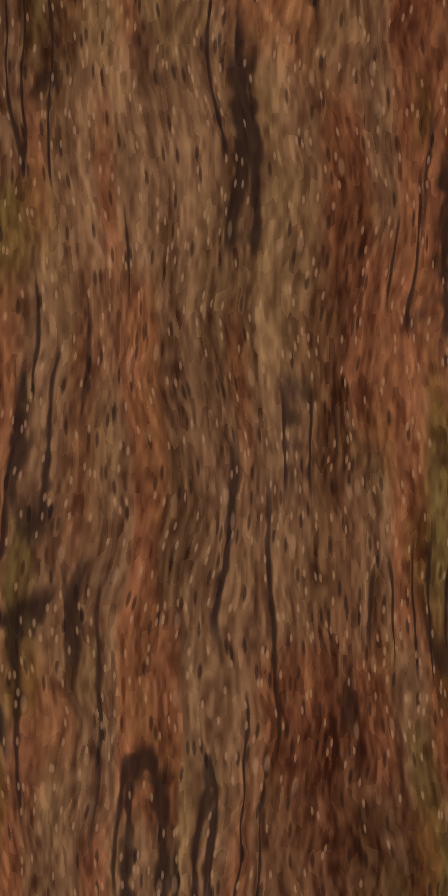
A Shadertoy shader for this texture:

```glsl
// Weathered brown wood with upright, gently wavy grain.
// Layered sines bend the grain; stretched noise gives bands and fibres,
// stretched cells give splinters, and noise contours give dark cracks.

const vec3 DARK_BROWN  = vec3(0.27, 0.165, 0.105);
const vec3 LIGHT_BROWN = vec3(0.51, 0.365, 0.25);
const vec3 CRACK_BROWN = vec3(0.13, 0.085, 0.07);
const vec3 PALE_CHIP   = vec3(0.63, 0.48, 0.36);
const vec3 RUST_TINT   = vec3(1.06, 0.92, 0.87);
const vec3 OLIVE_TINT  = vec3(0.86, 0.93, 0.76);

float hash(vec2 p) {
    vec3 q = fract(vec3(p.xyx) * 0.1031);
    q += dot(q, q.yzx + 33.33);
    return fract((q.x + q.y) * q.z);
}

// Smooth value noise, 0 to 1
float noise(vec2 p) {
    vec2 cell = floor(p), f = fract(p);
    f = f * f * (3.0 - 2.0 * f);
    float low = mix(hash(cell), hash(cell + vec2(1, 0)), f.x);
    float high = mix(hash(cell + vec2(0, 1)), hash(cell + vec2(1, 1)), f.x);
    return mix(low, high, f.y);
}

// Noise centred on zero
float signedNoise(vec2 p) {
    return noise(p) - 0.5;
}

// Cellular noise: distance to the nearest seed, and that seed's random value
vec2 cellular(vec2 p) {
    vec2 base = floor(p);
    vec2 nearest = vec2(9.0, 0.0);
    for (int y = -1; y <= 1; y++)
    for (int x = -1; x <= 1; x++) {
        vec2 cell = base + vec2(x, y);
        vec2 seed = cell + 0.15 + 0.7 * vec2(hash(cell), hash(cell + 57.3));
        float d = length(p - seed);
        if (d < nearest.x) nearest = vec2(d, hash(cell + 113.7));
    }
    return nearest;
}

// Sideways sway of the grain, coarse to fine
vec2 bendGrain(vec2 p) {
    float sway = 0.014 * sin(3.1 * p.y + 5.0 * p.x)
               + 0.006 * sin(8.3 * p.y - 11.0 * p.x + 1.7)
               + 0.0025 * sin(21.0 * p.y + 27.0 * p.x);
    sway += 0.035 * signedNoise(p * vec2(5.0, 3.2));
    sway += 0.010 * signedNoise(p * vec2(17.0, 13.0));
    return vec2(p.x + sway, p.y);
}

// Soft upright patch, 1 at its centre
float patchMask(vec2 p, vec2 centre, vec2 size) {
    vec2 d = (p - centre) / size;
    return exp(-dot(d, d));
}

// Thin broken line along a contour of stretched noise
float crack(vec2 p, vec2 scale, float width, float amount) {
    float contour = abs(signedNoise(p * scale)) / scale.x;
    float ragged = width * (0.4 + 1.2 * noise(p * vec2(70.0, 34.0)));
    float present = smoothstep(1.0 - amount, 1.15 - amount,
                               noise(p * vec2(9.0, 2.6) + scale));
    return present * (1.0 - smoothstep(0.2 * ragged, ragged, contour));
}

// Scattered splinters; share is the part of the cells that carry one
float splinters(vec2 p, vec2 scale, float share) {
    vec2 cell = cellular(p * scale);
    return step(1.0 - share, cell.y) * (1.0 - smoothstep(0.16, 0.42, cell.x));
}

// Lightness of the wood from broad bands down to single fibres
float grainTone(vec2 p) {
    float tone = 0.54;
    tone += 0.50 * signedNoise(p * vec2(8.0, 0.9) + 3.0);
    tone += 0.42 * signedNoise(p * vec2(26.0, 2.6) + 11.0);
    tone += 0.50 * signedNoise(p * vec2(62.0, 9.0) + 23.0);
    tone += 0.62 * signedNoise(p * vec2(125.0, 34.0) + 41.0);
    tone += 0.38 * (cellular(p * vec2(85.0, 20.0)).y - 0.5);
    return tone;
}

void mainImage(out vec4 fragColor, in vec2 fragCoord) {
    vec2 p = fragCoord / iResolution.x;
    vec2 g = bendGrain(p);

    // Broad light and dark zones
    float shade = patchMask(g, vec2(0.72, 0.25), vec2(0.13, 0.32))
                + 0.8 * patchMask(g, vec2(0.17, 1.0), vec2(0.035, 0.40))
                + 0.8 * patchMask(g, vec2(0.76, 1.25), vec2(0.06, 0.60));
    float glow = patchMask(g, vec2(0.61, 1.35), vec2(0.025, 0.35))
               + 0.5 * patchMask(g, vec2(0.40, 1.80), vec2(0.09, 0.40));
    float tone = grainTone(g) - 0.38 * shade + 0.30 * glow;
    vec3 color = mix(DARK_BROWN, LIGHT_BROWN, clamp(tone, -0.35, 1.35));

    // Rust streaks everywhere, olive stains mostly along both sides
    float rust = smoothstep(0.42, 0.72, noise(g * vec2(13.0, 2.5) + 71.0));
    float side = smoothstep(0.30, 0.50, abs(p.x - 0.5));
    float olive = smoothstep(0.45, 0.8, noise(g * vec2(15.0, 4.0) + 90.0));
    color *= mix(vec3(1.0), RUST_TINT, max(rust, 0.7 * shade));
    color *= mix(vec3(1.0), OLIVE_TINT, olive * (0.25 + 0.75 * side));

    // Dark cracks and short pits
    float cracks = max(crack(g, vec2(9.0, 0.8), 0.007, 0.50),
                       crack(g + 4.7, vec2(23.0, 2.1), 0.0045, 0.52));
    float pits = splinters(g + 2.3, vec2(75.0, 17.0), 0.10 + 0.12 * shade);
    color = mix(color, CRACK_BROWN, clamp(0.72 * cracks + 0.5 * pits, 0.0, 0.85));

    // Pale fine splinters and a few larger chips
    float chips = 0.55 * splinters(g + 7.1, vec2(95.0, 30.0), 0.11)
                + 0.40 * splinters(g + 9.4, vec2(48.0, 15.0), 0.025);
    color = mix(color, PALE_CHIP, min(chips, 0.7));

    fragColor = vec4(color, 1.0);
}
```
